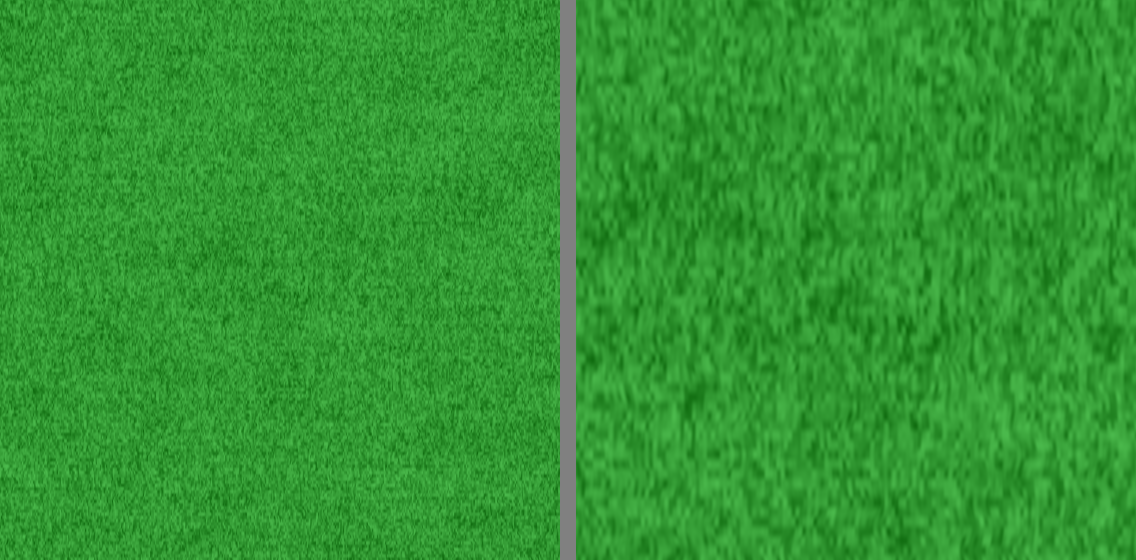
Left, the full canvas; right, a detail of the centre.
This texture is drawn by a three.js fragment shader. Its source:

```glsl
// Short, dense green turf: fine upright blades made of stretched value noise.
// Two blade layers give the grain; faint rows and broad patches vary its tone,
// and the sum is skewed to the dark side and mapped onto a green ramp.

varying vec2 vUv;

const vec3 SHADE_GREEN = vec3(0.09, 0.46, 0.09);
const vec3 TIP_GREEN = vec3(0.265, 0.69, 0.27);

// Noise cells across and up the canvas
const vec2 FINE_BLADES = vec2(410.0, 175.0);
const vec2 TUFT_BLADES = vec2(230.0, 95.0);
const vec2 MOWN_ROWS = vec2(6.0, 120.0);
const vec2 PATCHES = vec2(9.0, 12.0);
const vec2 LEAN_CELLS = vec2(60.0, 70.0);

const float FINE_WEIGHT = 2.75;
const float TUFT_WEIGHT = 1.85;
const float ROW_WEIGHT = 0.55;
const float PATCH_WEIGHT = 0.6;
const float LEAN_AMOUNT = 0.003;

const float MEAN_TONE = 0.585;
const float TONE_SPREAD = 0.295;
const float DARK_SKEW = 0.06;

// Sine-free hash from a cell to 0..1
float hash(vec2 cell) {
  vec3 p = fract(vec3(cell.xyx) * 0.1031);
  p += dot(p, p.yzx + 33.33);
  return fract((p.x + p.y) * p.z);
}

// Smooth value noise, centred on zero
float noise(vec2 p) {
  vec2 cell = floor(p);
  vec2 f = fract(p);
  vec2 blend = f * f * (3.0 - 2.0 * f);
  float low = mix(hash(cell), hash(cell + vec2(1.0, 0.0)), blend.x);
  float high = mix(hash(cell + vec2(0.0, 1.0)), hash(cell + 1.0), blend.x);
  return mix(low, high, blend.y) - 0.5;
}

// One layer of blades; the seed shifts it to a separate part of the noise
float layer(vec2 uv, vec2 cells, float seed) {
  return noise(uv * cells + seed);
}

void main() {
  // Lean the blades a little to either side
  vec2 bladeUv = vUv;
  bladeUv.x += LEAN_AMOUNT * layer(vUv, LEAN_CELLS, 17.3);

  // Grain of single blades and tufts
  float relief = FINE_WEIGHT * layer(bladeUv, FINE_BLADES, 41.7);
  relief += TUFT_WEIGHT * layer(bladeUv, TUFT_BLADES, 603.1);

  // Faint level rows and broad soft patches
  relief += ROW_WEIGHT * layer(vUv, MOWN_ROWS, 211.9);
  relief += PATCH_WEIGHT * layer(vUv, PATCHES, 89.4);

  // Deepen the gaps between blades and colour the result
  relief -= DARK_SKEW * (relief * relief - 0.5);
  float tone = clamp(MEAN_TONE + TONE_SPREAD * relief, -0.2, 1.15);
  gl_FragColor = vec4(mix(SHADE_GREEN, TIP_GREEN, tone), 1.0);
}
```
